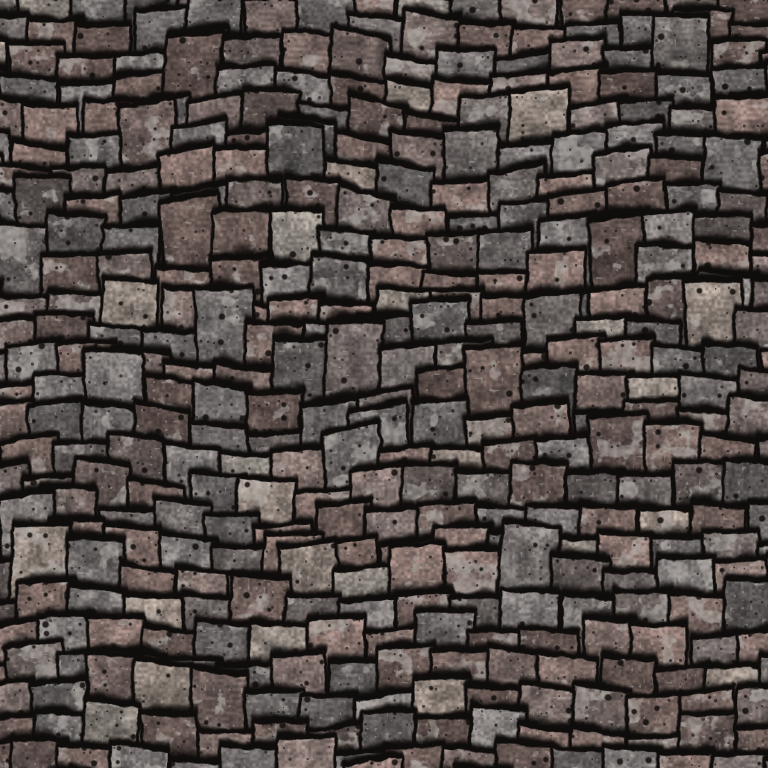
Write a three.js fragment shader that draws this texture.

```glsl
// Draws a weathered roof of overlapping, uneven stone shingles with lichen and deep shadows.
varying vec2 vUv;

const float ROWS = 25.0;
const float COLUMNS = 14.2;
const vec3 SHADOW = vec3(0.06, 0.05, 0.045);
const vec3 BROWN = vec3(0.43, 0.365, 0.345);
const vec3 GREY = vec3(0.39, 0.375, 0.37);
const vec3 PALE = vec3(0.60, 0.57, 0.53);
const vec3 LICHEN = vec3(0.70, 0.68, 0.66);

float hash(vec2 p) {
  return fract(sin(dot(p, vec2(127.1, 311.7))) * 43758.5);
}

float noise(vec2 p) {
  vec2 cell = floor(p);
  vec2 f = fract(p);
  f = f * f * (3.0 - 2.0 * f);
  float low = mix(hash(cell), hash(cell + vec2(1.0, 0.0)), f.x);
  float high = mix(hash(cell + vec2(0.0, 1.0)), hash(cell + vec2(1.0, 1.0)), f.x);
  return mix(low, high, f.y);
}

float fbm(vec2 p) {
  float sum = 0.0;
  float weight = 0.533;
  for (int i = 0; i < 4; i++) {
    sum += weight * noise(p);
    p = p * 2.03 + 17.3;
    weight *= 0.5;
  }
  return sum;
}

// Position relative to the middle of a shingle's top edge, in its tilted frame.
vec2 shingleFrame(vec2 p, vec2 id, float shift) {
  float slide = 0.16 * (hash(id + 3.1) - 0.5);
  float lift = 0.7 * (hash(id + 5.7) - 0.5);
  lift += 0.85 * step(0.9, hash(id + 8.3));
  float tilt = 0.16 * (hash(id + 11.9) - 0.5);
  vec2 top = vec2((id.x + 0.5 + slide - shift) / COLUMNS, (id.y + 0.5 + lift) / ROWS);
  vec2 offset = p - top;
  return vec2(offset.x + tilt * offset.y, offset.y - tilt * offset.x);
}

// Light left beside a shingle: a thick shadow above it, a thin one at its sides.
float shadowLight(vec2 edge, float depth) {
  vec2 reach = max(edge, 0.0) / vec2(0.005, 0.014 * depth);
  return smoothstep(0.32, 1.0, length(reach));
}

// Small round holes scattered over a grid; 1 inside a hole.
float pits(vec2 p, float scale, float share) {
  vec2 cell = floor(p * scale);
  vec2 centre = 0.3 + 0.4 * vec2(hash(cell + 1.7), hash(cell + 9.2));
  float radius = 0.12 + 0.16 * hash(cell + 4.4);
  float d = length(fract(p * scale) - centre);
  return step(hash(cell), share) * (1.0 - smoothstep(radius - 0.1, radius + 0.08, d));
}

vec3 stoneColour(vec2 p, vec2 id, vec2 local) {
  // Tone of the whole shingle
  vec3 colour = mix(GREY, BROWN, smoothstep(0.2, 0.7, hash(id + 21.3)));
  colour *= 0.8 + 0.42 * hash(id + 33.1);
  colour = mix(colour, PALE, 0.6 * step(0.93, hash(id + 41.7)));
  colour *= 1.06 + 3.0 * clamp(local.y, -0.05, 0.0);

  // Stains and grain
  vec2 q = p + id * 0.37;
  colour *= 0.62 + 0.8 * fbm(q * 55.0);
  colour *= 0.8 + 0.4 * noise(q * 260.0);

  // Lichen patches and pale specks
  float growth = 0.22 * hash(id + 52.9) - 0.12;
  float patches = smoothstep(0.60, 0.70, fbm(q * 42.0 + 7.0) + growth);
  patches *= 0.35 + 0.65 * noise(q * 170.0);
  float specks = smoothstep(0.80, 0.95, noise(q * 190.0 + 31.0));
  colour = mix(colour, LICHEN, max(0.8 * patches, 0.45 * specks));

  // Worn holes
  float holes = max(pits(q, 62.0, 0.12), 0.7 * pits(q, 130.0, 0.1));
  return mix(colour, SHADOW, 0.85 * holes);
}

void main() {
  // Sagging courses with chipped edges
  vec2 chips = vec2(fbm(vUv * 75.0), fbm(vUv * 75.0 + 40.0)) - 0.5;
  vec2 p = vUv + 0.006 * chips;
  p.y += 0.045 * (noise(vUv * vec2(4.0, 3.0) + 2.6) - 0.5);
  float depth = 0.5 + noise(vUv * 38.0 + 13.0);

  // Lay the courses from the top down, so that lower ones cover upper ones
  vec2 topId = vec2(0.0);
  vec2 local = vec2(0.0);
  float light = 0.0;
  for (int i = 0; i < 5; i++) {
    float row = floor(p.y * ROWS) + 2.0 - float(i);
    float shift = hash(vec2(row, 6.5));
    float column = floor(p.x * COLUMNS + shift);
    for (int j = -1; j <= 1; j++) {
      vec2 id = vec2(column + float(j), row);
      vec2 offset = shingleFrame(p, id, shift);
      float halfWidth = (0.49 + 0.05 * hash(id + 15.2)) / COLUMNS;
      vec2 edge = vec2(abs(offset.x) - halfWidth, offset.y);
      float inside = -max(edge.x, edge.y);
      if (inside > 0.0) {
        topId = id;
        local = offset;
        light = smoothstep(0.0, 0.0025, inside);
      } else {
        light *= shadowLight(edge, depth);
      }
    }
  }

  gl_FragColor = vec4(mix(SHADOW, stoneColour(vUv, topId, local), light), 1.0);
}
```
